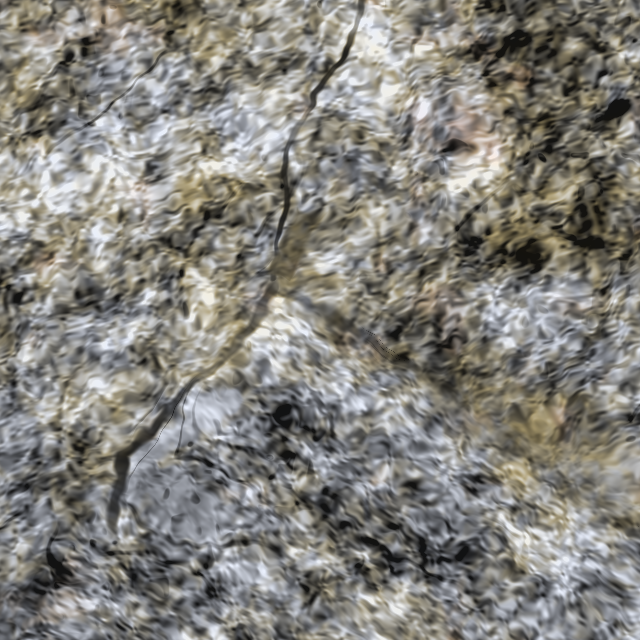
Reproduce this texture procedurally as a three.js fragment shader.

```glsl
varying vec2 vUv;

float hash(vec2 cell) {
  vec3 q = fract(cell.xyx * vec3(0.1031, 0.1030, 0.0973));
  q += dot(q, q.yzx + 33.33);
  return fract((q.x + q.y) * q.z);
}

// Smooth value noise from -1 to 1
float noise(vec2 p) {
  vec2 cell = floor(p);
  vec2 f = fract(p);
  f = f * f * (3.0 - 2.0 * f);
  float low = mix(hash(cell), hash(cell + vec2(1.0, 0.0)), f.x);
  float high = mix(hash(cell + vec2(0.0, 1.0)), hash(cell + 1.0), f.x);
  return 2.0 * mix(low, high, f.y) - 1.0;
}

vec2 rotate(vec2 p, float angle) {
  float c = cos(angle), s = sin(angle);
  return vec2(c * p.x + s * p.y, c * p.y - s * p.x);
}

// Rock grain drawn out along one direction, strongest in the fine octaves
float grain(vec2 p, float angle) {
  float sum = 0.0, amplitude = 0.16, frequency = 9.0;
  for (int i = 0; i < 5; i++) {
    float turn = angle + 0.35 * (mod(float(i), 2.0) * 2.0 - 1.0);
    vec2 along = rotate(p, turn) * vec2(0.62, 1.12);
    sum += amplitude * noise(along * frequency + 17.3 * float(i) + 50.0);
    frequency *= 2.07;
    amplitude *= 1.14;
  }
  return sum;
}

float segment(vec2 p, vec2 a, vec2 b) {
  vec2 ap = p - a, ab = b - a;
  return length(ap - ab * clamp(dot(ap, ab) / dot(ab, ab), 0.0, 1.0));
}

float stroke(float dist, float width) {
  return 1.0 - smoothstep(width * 0.3, width, dist);
}

float blob(vec2 p, vec2 center, vec2 radius) {
  vec2 d = (p - center) / radius;
  return exp(-dot(d, d));
}

float upperCrack(vec2 p) {
  float d = segment(p, vec2(0.575, 1.0), vec2(0.545, 0.93));
  d = min(d, segment(p, vec2(0.545, 0.93), vec2(0.488, 0.845)));
  d = min(d, segment(p, vec2(0.488, 0.845), vec2(0.445, 0.74)));
  return min(d, segment(p, vec2(0.445, 0.74), vec2(0.432, 0.56)));
}

float lowerCrack(vec2 p) {
  float d = segment(p, vec2(0.436, 0.55), vec2(0.404, 0.49));
  d = min(d, segment(p, vec2(0.404, 0.49), vec2(0.31, 0.40)));
  d = min(d, segment(p, vec2(0.31, 0.40), vec2(0.195, 0.30)));
  return min(d, segment(p, vec2(0.195, 0.30), vec2(0.175, 0.19)));
}

void main() {
  vec2 p = vUv;
  vec2 warp = vec2(noise(p * 13.0), noise(p * 13.0 + 40.0));
  vec2 rough = vec2(noise(p * 55.0 + 9.0), noise(p * 55.0 + 71.0));
  vec2 q = p + 0.010 * warp + 0.004 * rough;

  // Two rock faces meet at the fork, each with its own bedding direction
  vec2 fork = q - vec2(0.436, 0.55);
  float lowerFace = smoothstep(-0.05, 0.05, min(dot(fork, vec2(-0.52, -0.85)), dot(fork, vec2(0.76, -0.65))));
  float texture = mix(grain(q, 0.68), grain(q, -0.25), lowerFace);

  // Worn, smoother surfaces
  vec2 band = rotate(p - vec2(0.83, 0.33), -0.42);
  float wash = exp(-pow(band.y / 0.07, 2.0)) * smoothstep(-0.28, 0.0, band.x);
  float ledge = stroke(segment(q, vec2(0.22, 0.29), vec2(0.36, 0.375)), 0.026);
  float facet = stroke(segment(q, vec2(0.215, 0.25), vec2(0.31, 0.195)), 0.05);
  float worn = max(0.45 * wash, 0.55 * max(ledge, facet));

  // Broad light and shade
  float light = 0.525 + 0.84 * texture * (1.0 - worn) + 0.07 * noise(q * 4.5 + 3.0);
  light += 0.10 * blob(p, vec2(0.16, 0.70), vec2(0.22, 0.20));
  light += 0.12 * blob(p, vec2(0.77, 0.53), vec2(0.10, 0.08));
  light -= 0.16 * blob(p, vec2(0.92, 0.98), vec2(0.24, 0.12));
  light -= 0.17 * blob(p, vec2(0.95, 0.60), vec2(0.15, 0.10));
  light -= 0.12 * blob(p, vec2(0.04, 0.10), vec2(0.20, 0.16));
  light -= 0.10 * blob(p, vec2(0.70, 0.44), vec2(0.14, 0.05));
  light += 0.16 * ledge + 0.06 * facet - 0.06 * wash;
  light += 0.22 * stroke(segment(q, vec2(0.78, 0.77), vec2(0.66, 0.645)), 0.028);

  // Hairline fissures and small pits
  vec2 seam = rotate(q, mix(0.85, -0.35, lowerFace)) * vec2(5.0, 13.0);
  float fissure = 1.0 - smoothstep(0.02, 0.10, abs(noise(seam + 31.0)));
  light -= 0.22 * fissure * smoothstep(0.05, 0.5, noise(q * 8.0 + 63.0));
  light -= 0.20 * smoothstep(0.45, 0.8, noise(q * 62.0 + 5.0)) * smoothstep(-0.1, 0.5, noise(q * 7.0 + 88.0));

  // Main cracks with a lit lower lip
  vec2 lip = q + vec2(-0.013, 0.010);
  float side = segment(q, vec2(0.436, 0.55), vec2(0.56, 0.48));
  side = min(side, segment(q, vec2(0.56, 0.48), vec2(0.70, 0.39)));
  float gap = 0.65 + 0.35 * noise(q * 24.0 + 12.0);
  light += 0.11 * stroke(min(upperCrack(lip), lowerCrack(lip)), 0.014);
  float crack = max(stroke(upperCrack(q), 0.007), stroke(lowerCrack(q), 0.012));
  crack = max(crack, 0.65 * stroke(side, 0.013));
  light = mix(light, 0.10, crack * gap);

  // Sunken slab beside the fork
  vec2 slab = rotate(q - vec2(0.461, 0.618), -0.35);
  float slabEdge = max(abs(slab.x) - 0.020, abs(slab.y) - 0.055);
  float sunken = 1.0 - smoothstep(-0.004, 0.006, slabEdge);
  sunken = max(sunken, 0.8 * stroke(segment(q, vec2(0.45, 0.56), vec2(0.49, 0.565)), 0.016));
  light = mix(light, 0.31 + 0.3 * texture, 0.85 * sunken);
  light = clamp(light, 0.07, 0.94);

  // Ochre stains over blue grey stone
  float stain = 0.36 + 0.28 * noise(q * 6.0 + 21.0) + 0.30 * noise(q * 27.0 + 45.0) + 0.26 * noise(q * 80.0 + 8.0);
  stain += 0.30 * (p.y - 0.5) + 0.35 * wash + 0.4 * sunken - 0.5 * max(ledge, facet);
  stain += 0.45 * blob(p, vec2(0.34, 0.71), vec2(0.10, 0.04));
  stain += 0.45 * blob(p, vec2(0.80, 0.63), vec2(0.12, 0.03));
  float rust = blob(p, vec2(0.71, 0.80), vec2(0.06, 0.05)) + 0.5 * smoothstep(0.4, 0.9, noise(q * 17.0 + 97.0));
  stain = clamp(stain, 0.0, 1.0) * (1.0 - 0.6 * smoothstep(0.55, 0.85, light));
  vec3 ochre = mix(vec3(1.10, 1.0, 0.72), vec3(1.22, 0.95, 0.78), clamp(rust, 0.0, 1.0));
  vec3 color = light * mix(vec3(0.97, 0.995, 1.05), ochre, stain);

  gl_FragColor = vec4(clamp(color, 0.0, 1.0), 1.0);
}
```
